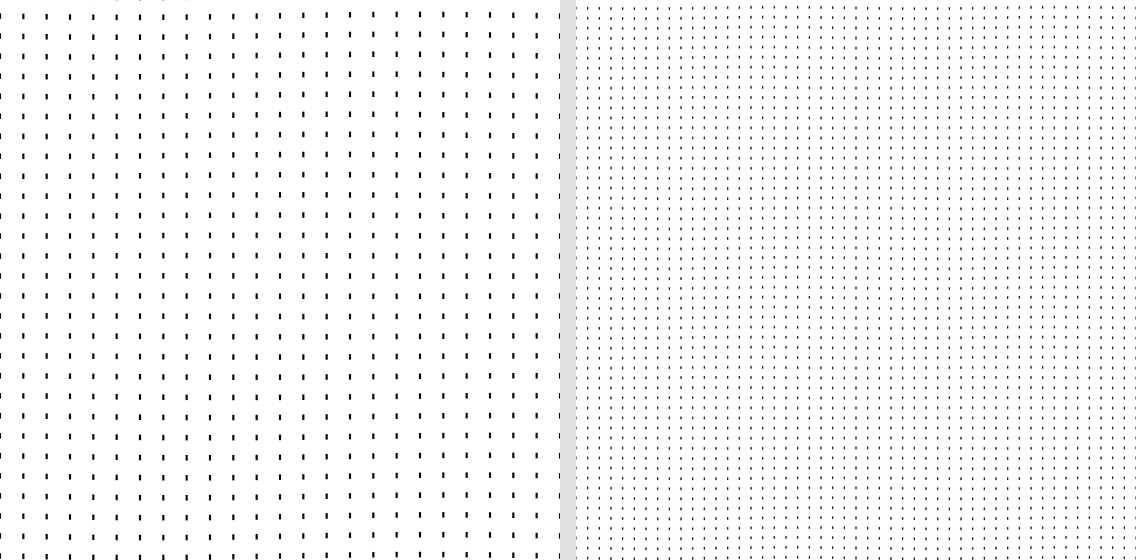
Left: one tile. Right: repeated 2 by 2.
This pattern is drawn by a three.js fragment shader. Its source:

```glsl
// Small upright black dashes on white, set in a regular grid of columns and rows.
// Each dash is a box at a grid point, nudged up or down by a sum of slow
// periodic waves, so the rows undulate gently and the sheet tiles both ways.

varying vec2 vUv;

const vec2 GRID = vec2(24.0, 28.0);                 // dashes across and up
const vec2 GRID_OFFSET = vec2(0.0, 0.2);            // grid origin, in cells
const vec2 DASH_SIZE = vec2(0.0039, 0.0099);        // width and height
const float WAVE_ACROSS = 0.00117;                  // wave heights
const float WAVE_DIAGONAL = 0.0015;
const float WAVE_UP = 0.00104;
const vec3 PAPER = vec3(1.0);
const vec3 INK = vec3(0.02);
const float TAU = 6.28318;

// Vertical shift of a dash whose grid point is at p; wraps over the unit square
float rowDrift(vec2 p) {
  vec2 phase = TAU * p;
  return -WAVE_ACROSS * sin(phase.x)
         - WAVE_DIAGONAL * sin(phase.x - phase.y)
         - WAVE_UP * sin(phase.y);
}

// Antialiased coverage of a box centred on the origin
float boxCoverage(vec2 p, vec2 size, vec2 pixel) {
  vec2 inside = clamp((0.5 * size - abs(p)) / pixel + 0.5, 0.0, 1.0);
  return inside.x * inside.y;
}

void main() {
  vec2 pixel = max(fwidth(vUv), vec2(1e-5));

  // Nearest grid point and its drifted dash centre
  vec2 cell = floor(vUv * GRID - GRID_OFFSET + 0.5);
  vec2 center = (cell + GRID_OFFSET) / GRID;
  center.y += rowDrift(center);

  float dash = boxCoverage(vUv - center, DASH_SIZE, pixel);
  gl_FragColor = vec4(mix(PAPER, INK, dash), 1.0);
}
```
